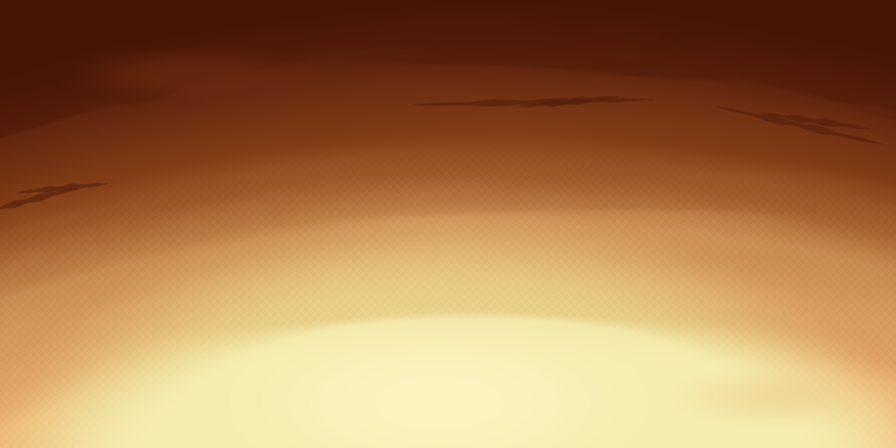
This background is drawn by a WebGL 2 fragment shader. Its source:

```glsl
#version 300 es
precision highp float;

#define ARCH_CENTER 0.55
#define ARCH_BEND 0.55
#define RAMP_STEP 0.1
#define CLOUD_EDGE 0.13
#define CLOUD_DARK vec3(0.275, 0.085, 0.025)
#define STROKE_DARK vec3(0.33, 0.115, 0.04)
#define KHAKI vec3(0.91, 0.81, 0.53)
#define CREAM vec3(0.96, 0.925, 0.685)
#define CORE vec3(0.99, 0.955, 0.77)
#define GRAIN 0.012

uniform vec2 u_resolution;
out vec4 fragColor;

const int STOPS = 9;
const vec3 RAMP[STOPS] = vec3[](
    vec3(0.285, 0.09, 0.025), vec3(0.34, 0.12, 0.04), vec3(0.43, 0.18, 0.07),
    vec3(0.51, 0.24, 0.09), vec3(0.64, 0.37, 0.18), vec3(0.78, 0.54, 0.31),
    vec3(0.83, 0.60, 0.36), vec3(0.87, 0.63, 0.39), vec3(0.93, 0.71, 0.45));

// Each stroke runs from xy to zw, with y measured downward
const int STROKES = 6;
const vec4 STROKE[STROKES] = vec4[](
    vec4(0.46, 0.234, 0.73, 0.222), vec4(0.58, 0.238, 0.69, 0.216),
    vec4(0.80, 0.238, 0.985, 0.322), vec4(0.85, 0.253, 0.97, 0.287),
    vec4(-0.02, 0.475, 0.085, 0.420), vec4(0.02, 0.430, 0.12, 0.410));

vec2 hash2(vec2 p) {
    p = vec2(dot(p, vec2(127.1, 311.7)), dot(p, vec2(269.5, 183.3)));
    return fract(sin(p) * 43758.5);
}

// Distance to the nearest scattered cell point
float cellular(vec2 p) {
    vec2 cell = floor(p);
    float nearest = 2.0;
    for (int y = -1; y <= 1; y++)
        for (int x = -1; x <= 1; x++) {
            vec2 c = cell + vec2(x, y);
            nearest = min(nearest, length(c + hash2(c) - p));
        }
    return nearest;
}

float layeredSines(vec2 p) {
    float sum = 0.0, amp = 0.5;
    for (int i = 0; i < 4; i++) {
        sum += amp * sin(p.x + 1.7 * sin(p.y)) * cos(p.y + 0.6 * p.x);
        p = mat2(1.6, 0.7, -0.7, 1.6) * p + 1.3;
        amp *= 0.5;
    }
    return sum;
}

// Soft ellipse: one inside, zero outside
float glow(vec2 p, vec2 center, vec2 radii, float inner, float outer) {
    return 1.0 - smoothstep(inner, outer, length((p - center) / radii));
}

// Brush stroke with tapered ends
float brush(vec2 p, vec4 s, float pixel) {
    vec2 aspect = vec2(2.0, 1.0);
    vec2 a = s.xy * aspect, ab = s.zw * aspect - a, q = p * aspect - a;
    float t = clamp(dot(q, ab) / dot(ab, ab), 0.0, 1.0);
    float width = 0.024 * t * (1.0 - t) * (1.0 + 0.35 * sin(t * 23.0));
    float d = length(q - ab * t) - width;
    return 1.0 - smoothstep(-pixel, pixel * 1.5, d);
}

vec3 rampColor(float t) {
    vec3 color = RAMP[0];
    for (int i = 1; i < STOPS; i++)
        color = mix(color, RAMP[i], clamp(t / RAMP_STEP - float(i - 1), 0.0, 1.0));
    return color;
}

void main() {
    vec2 p = gl_FragCoord.xy / u_resolution;
    p.y = 1.0 - p.y;
    float pixel = 1.0 / u_resolution.y;
    float offset = p.x - ARCH_CENTER;
    float depth = p.y - ARCH_BEND * offset * offset;
    float wash = layeredSines(vec2(p.x * 7.0, depth * 24.0));

    // Arched sky, with a faint brushed edge across the middle
    vec3 color = rampColor(depth + 0.012 * wash);
    float bandEdge = 0.475 - 0.04 * (p.x - 0.5) + 0.25 * pow(p.x - 0.62, 2.0);
    float band = smoothstep(-0.008, 0.008, p.y - bandEdge) * (1.0 - smoothstep(0.0, 0.12, p.y - bandEdge));
    color += 0.035 * band * smoothstep(0.3, 0.5, p.x) * (1.0 - smoothstep(0.75, 0.95, p.x));

    // Dark streaked clouds
    float streak = cellular(vec2(p.x * 5.0 + wash, depth * 26.0));
    float cloudDepth = depth + 0.045 * wash + 0.05 * (streak - 0.5);
    float cloud = 1.0 - smoothstep(CLOUD_EDGE - 0.018, CLOUD_EDGE + 0.018, cloudDepth);
    float upper = 1.0 - smoothstep(0.03, 0.07, cloudDepth);
    color = mix(color, CLOUD_DARK, 0.38 * cloud + 0.3 * upper);
    float warm = glow(p, vec2(0.22, 0.17), vec2(0.15, 0.065), 0.3, 1.1 + 0.2 * wash);
    color = mix(color, vec3(0.43, 0.17, 0.065), 0.6 * warm);

    // Thin dark brush strokes
    for (int i = 0; i < STROKES; i++)
        color = mix(color, STROKE_DARK, 0.65 * brush(p, STROKE[i], pixel));

    // Khaki halo around the low light
    float halo = glow(p, vec2(0.5, 1.0), vec2(0.46, 0.48), 0.68, 1.16);
    color = mix(color, KHAKI, halo);

    // Cream dome: crisp at the crown, soft at the sides
    float domeSoft = mix(0.04, 0.22, smoothstep(0.12, 0.42, abs(p.x - 0.52)));
    float dome = glow(p, vec2(0.53, 1.05), vec2(0.47, 0.345), 1.0 - domeSoft, 1.0 + domeSoft);
    color = mix(color, CREAM, dome * (0.86 + 0.14 * smoothstep(0.7, 0.82, p.y)));
    color = mix(color, CORE, 0.8 * glow(p, vec2(0.49, 0.9), vec2(0.26, 0.22), 0.1, 1.1));
    float tan = glow(p, vec2(0.87, 0.885), vec2(0.12, 0.07), 0.1, 1.1);
    color = mix(color, vec3(0.93, 0.79, 0.52), 0.5 * tan);

    // Woven grain in the middle tones
    vec2 weave = sin(vec2(p.x * 2.0, p.y) * 320.0 + wash);
    float grainZone = smoothstep(0.3, 0.42, depth) * (1.0 - dome);
    color += GRAIN * grainZone * (weave.x * weave.y + 0.4 * wash);

    fragColor = vec4(clamp(color, 0.0, 1.0), 1.0);
}
```
